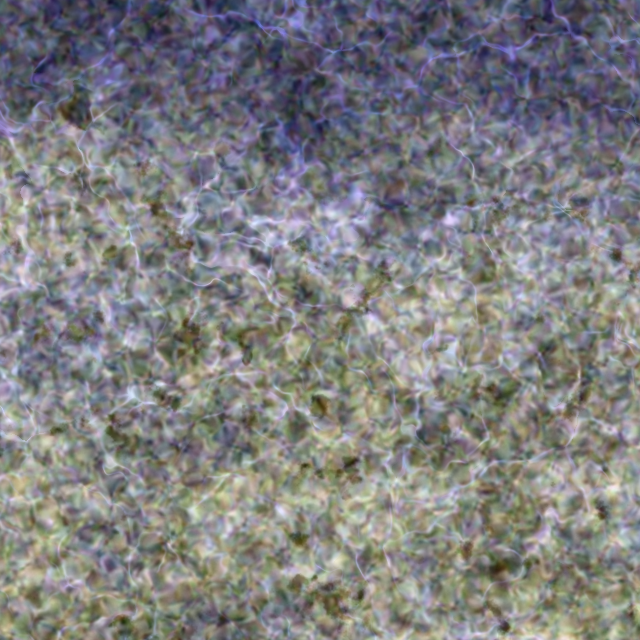
This texture is drawn by a WebGL 1 fragment shader. Its source:

```glsl
precision highp float;
// Grainy olive-grey membrane with pale lavender veins, fading to dark blue at the top.
uniform vec2 u_resolution;

const vec3 OLIVE_DARK = vec3(0.34, 0.34, 0.28);
const vec3 OLIVE_PALE = vec3(0.76, 0.76, 0.66);
const vec3 SLATE_DARK = vec3(0.31, 0.32, 0.35);
const vec3 SLATE_PALE = vec3(0.68, 0.68, 0.71);
const vec3 NIGHT_DARK = vec3(0.14, 0.14, 0.21);
const vec3 NIGHT_PALE = vec3(0.40, 0.40, 0.47);
const vec3 VEIN_PALE = vec3(0.76, 0.75, 0.84);
const vec3 VEIN_BLUE = vec3(0.50, 0.50, 0.78);
const vec3 PIT_BROWN = vec3(0.28, 0.26, 0.16);

float hash(vec2 p) {
  vec3 q = fract(p.xyx * vec3(0.1031, 0.1030, 0.0973));
  q += dot(q, q.yzx + 33.33);
  return fract((q.x + q.y) * q.z);
}

vec2 hash2(vec2 p) {
  return vec2(hash(p), hash(p + 71.7));
}

float noise(vec2 p) {
  vec2 i = floor(p);
  vec2 f = fract(p);
  f = f * f * (3.0 - 2.0 * f);
  float low = mix(hash(i), hash(i + vec2(1.0, 0.0)), f.x);
  float high = mix(hash(i + vec2(0.0, 1.0)), hash(i + vec2(1.0)), f.x);
  return mix(low, high, f.y);
}

vec2 turn(vec2 p) {
  return mat2(0.8, 0.6, -0.6, 0.8) * p;
}

float fbm(vec2 p) {
  float sum = 0.0;
  float amp = 0.5;
  for (int i = 0; i < 5; i++) {
    sum += amp * noise(p);
    p = turn(p) * 2.03 + 17.3;
    amp *= 0.5;
  }
  return sum / 0.96875;
}

// Distance to the border between the two nearest cell centres.
float cellBorder(vec2 p) {
  vec2 cell = floor(p);
  vec2 near1 = vec2(9.0);
  vec2 near2 = vec2(9.0);
  for (int y = -1; y <= 1; y++) {
    for (int x = -1; x <= 1; x++) {
      vec2 id = cell + vec2(float(x), float(y));
      vec2 r = id + hash2(id) - p;
      if (dot(r, r) < dot(near1, near1)) {
        near2 = near1;
        near1 = r;
      } else if (dot(r, r) < dot(near2, near2)) {
        near2 = r;
      }
    }
  }
  float gap = dot(near2, near2) - dot(near1, near1);
  return 0.5 * gap / max(length(near2 - near1), 0.001);
}

// Soft line: bright core with a faint halo.
float line(float d, float width) {
  float k = d / width;
  return 0.85 * exp(-k * k) + 0.15 * exp(-k * k * 0.12);
}

// Thin wandering fibres along a contour of noise.
float strand(vec2 p, float width) {
  float n = 0.75 * noise(p) + 0.25 * noise(p * 2.7 + 9.1);
  return line(n - 0.5, width);
}

// Signed distance to the broad vein sweeping down to the right.
float trunkDistance(vec2 p) {
  float x = p.x - 0.28;
  float slope = -0.45 - 2.1 * x;
  return (p.y - 0.72 + 0.45 * x + 1.05 * x * x) / sqrt(1.0 + slope * slope);
}

void main() {
  vec2 p = gl_FragCoord.xy / u_resolution;
  vec2 bend = vec2(fbm(p * 6.0 + 3.1), fbm(p * 6.0 + 41.7)) - 0.5;
  vec2 jitter = vec2(noise(p * 48.0), noise(p * 48.0 + 23.0)) - 0.5;
  vec2 w = p + 0.2 * bend + 0.012 * jitter;
  vec2 slanted = vec2(dot(w, vec2(0.6, -0.8)) * 0.5, dot(w, vec2(0.8, 0.6)));

  // Mottled ground, darker and bluer toward the top
  float night = smoothstep(0.60, 0.92, p.y + 0.4 * (fbm(p * 4.0 + 12.0) - 0.5) - 0.04 * p.x);
  float tone = 0.52 + 0.85 * (fbm(p * 9.0 + 5.0) - 0.5) + 0.9 * (fbm(turn(p) * 34.0) - 0.5);
  tone = clamp(tone, 0.0, 1.0);
  float slate = smoothstep(0.35, 0.75, fbm(p * 6.0 + 60.0) + 0.4 * (p.y - 0.45));
  vec3 ground = mix(mix(OLIVE_DARK, OLIVE_PALE, tone), mix(SLATE_DARK, SLATE_PALE, tone), slate);
  vec3 color = mix(ground, mix(NIGHT_DARK, NIGHT_PALE, tone), night);

  // Branching veins: large cells, small cells, slanted fibres
  float veins = 0.8 * line(cellBorder(w * 4.6 + 2.0), 0.023) * smoothstep(0.35, 0.60, noise(p * 8.0 + 8.0));
  veins += 0.6 * line(cellBorder(w * 9.5 + 30.0), 0.036) * smoothstep(0.38, 0.68, noise(p * 9.0 + 50.0));
  veins += 0.65 * strand(slanted * 12.0, 0.035) * smoothstep(0.35, 0.65, noise(p * 8.0 + 77.0));
  veins += 0.6 * strand(slanted * 24.0 + 15.0, 0.06) * smoothstep(0.35, 0.65, noise(p * 11.0 + 31.0));
  veins *= 0.3 + 1.1 * noise(p * 64.0 + 4.0);

  // Broad vein with a shadow along its lower side
  float trunk = trunkDistance(p + 0.03 * bend + 0.008 * jitter);
  float reach = smoothstep(0.24, 0.42, p.x) * (1.0 - smoothstep(0.66, 0.86, p.x));
  float swell = 0.006 + 0.010 * exp(-70.0 * (p.x - 0.59) * (p.x - 0.59));
  color *= 1.0 - 0.35 * reach * line(trunk + 0.042, 0.025) * smoothstep(0.3, 0.6, noise(p * 9.0));
  veins += 0.75 * reach * line(trunk, swell);
  color = mix(color, mix(VEIN_PALE, VEIN_BLUE, night), clamp(0.85 * veins, 0.0, 0.88));

  // Sparse brown pits
  float pits = smoothstep(0.66, 0.80, fbm(turn(p) * 22.0 + 90.0));
  color = mix(color, PIT_BROWN, 0.7 * pits * (1.0 - night));

  // Fine grain in brightness and tint
  vec2 g = turn(p + 0.01 * jitter);
  float grain = 0.5 * noise(g * 72.0 + 6.0) + 0.5 * noise(turn(g) * 135.0 + 27.0) - 0.5;
  float blueTint = noise(g * 85.0 + 140.0) - 0.5;
  float greenTint = noise(g * 100.0 + 210.0) - 0.5;
  color += mix(0.50, 0.36, night) * grain;
  color += 0.20 * blueTint * vec3(-0.25, -0.25, 0.9) + 0.10 * greenTint * vec3(-1.0, 0.7, 0.0);
  gl_FragColor = vec4(clamp(color, 0.0, 1.0), 1.0);
}
```
